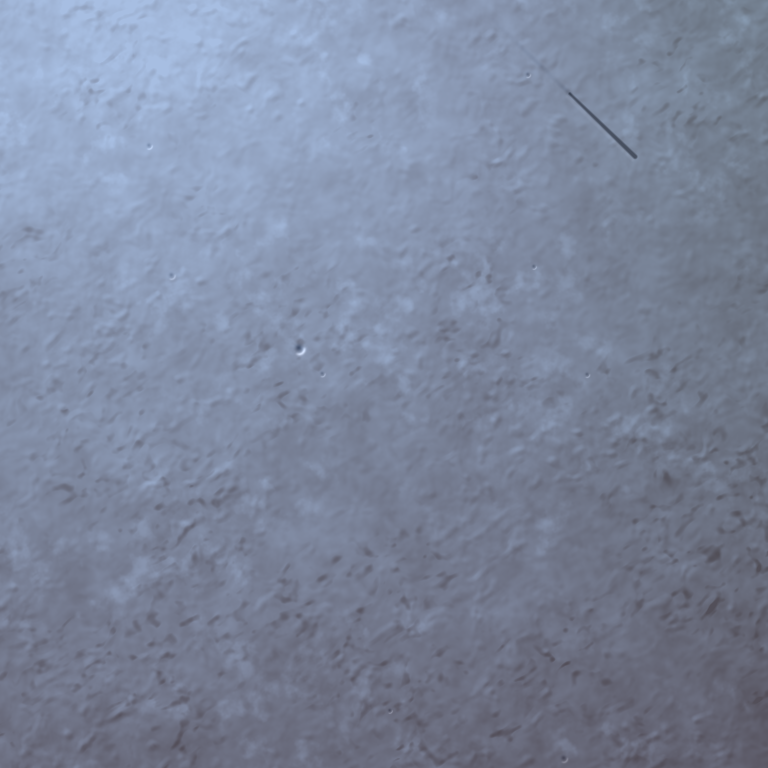
This texture is drawn by a three.js fragment shader. Its source:

```glsl
// Worn blue-grey metal sheet under soft corner light, with dents, flecks and one scratch
varying vec2 vUv;

float hash(vec2 p) {
  return fract(sin(dot(p, vec2(127.1, 311.7))) * 43758.5453);
}

float noise(vec2 p) {
  vec2 cell = floor(p);
  vec2 f = fract(p);
  f = f * f * (3.0 - 2.0 * f);
  return mix(mix(hash(cell), hash(cell + vec2(1.0, 0.0)), f.x),
             mix(hash(cell + vec2(0.0, 1.0)), hash(cell + vec2(1.0, 1.0)), f.x), f.y);
}

float fbm(vec2 p) {
  float sum = 0.0;
  float amp = 0.5;
  for (int i = 0; i < 4; i++) {
    sum += amp * noise(p);
    p = mat2(0.8, 0.6, -0.6, 0.8) * p * 2.03 + 17.3;
    amp *= 0.5;
  }
  return sum / 0.9375;
}

// Coordinates turned so that x runs along the up-right grain, bent to break up rows
vec2 alongGrain(vec2 p) {
  vec2 bend = vec2(noise(p * 31.0), noise(p * 31.0 + 64.0)) - 0.5;
  return mat2(0.82, -0.57, 0.57, 0.82) * (p + 0.012 * bend);
}

// Shallow dents, slightly stretched along the grain
float surfaceHeight(vec2 p) {
  vec2 q = alongGrain(p) * vec2(60.0, 86.0);
  float dents = smoothstep(0.5, 1.0, 0.7 * noise(q + 40.0) + 0.3 * noise(q * 1.9 + 7.0));
  return 0.6 * fbm(p * 52.0) - 0.8 * dents;
}

// Distance to the segment a-b in x, position along it in y
vec2 segment(vec2 p, vec2 a, vec2 b) {
  vec2 ab = b - a;
  float t = clamp(dot(p - a, ab) / dot(ab, ab), 0.0, 1.0);
  return vec2(length(p - a - ab * t), t);
}

// Small round pits: shadow at the upper left, glint at the lower right
float pits(vec2 p) {
  float shade = 0.0;
  for (int i = 0; i < 9; i++) {
    float id = float(i);
    vec2 center = vec2(hash(vec2(id, 3.0)), hash(vec2(id, 8.0)));
    float size = mix(0.004, 0.006, hash(vec2(id, 5.0)));
    float depth = 0.13;
    if (i == 0) {
      center = vec2(0.39, 0.545);
      size = 0.0085;
      depth = 0.28;
    }
    vec2 q = (p - center) / size;
    vec2 shadow = q - vec2(-0.1, 0.25);
    float crescent = exp(-14.0 * pow(length(q) - 0.7, 2.0)) * smoothstep(-0.1, 0.7, dot(q, vec2(0.6, -0.8)));
    shade += depth * (crescent - 0.9 * exp(-4.0 * dot(shadow, shadow)));
  }
  return shade;
}

void main() {
  vec2 p = vUv;

  // Light falling off from the upper left
  float d = length(p - vec2(0.15, 1.05));
  float tone = 1.21 - 1.3 * d + 0.23 * d * d;

  // Cloudy wear, from broad stains to fine grain
  tone += 0.20 * (fbm(p * 7.0 + 5.0) - 0.5);
  tone += 0.28 * (fbm(p * 30.0 + 31.0) - 0.5);
  tone += 0.12 * (noise(alongGrain(p) * vec2(105.0, 140.0)) - 0.5);

  // Relief lit from the lower right, stronger in patches
  vec2 offset = vec2(-0.0018, 0.0026);
  float patches = smoothstep(0.35, 0.7, fbm(p * 9.0 + 71.0));
  float relief = surfaceHeight(p + offset) - surfaceHeight(p - offset);
  tone += relief * mix(0.10, 0.32, patches);

  // Small soft flecks gather towards the bottom, pale scuffs lie anywhere
  vec2 grain = alongGrain(p);
  float speck = 0.65 * noise(grain * vec2(72.0, 115.0) + 9.0) + 0.35 * noise(grain * vec2(130.0, 170.0));
  float fleckArea = smoothstep(0.42, 0.68, fbm(p * 8.0 + 53.0) + 0.14 * (0.5 - p.y));
  tone -= 0.36 * smoothstep(0.56, 0.95, speck) * fleckArea;
  float scuff = smoothstep(0.52, 0.85, fbm(p * 38.0 + 90.0));
  tone += 0.24 * scuff * smoothstep(0.4, 0.65, fbm(p * 8.0 + 13.0));

  // Grey-blue ramp, greener at the upper right and warmer at the bottom
  vec3 color = mix(vec3(0.39, 0.40, 0.46), vec3(0.62, 0.70, 0.83), clamp(tone, -0.3, 1.15));
  color += vec3(-0.008, 0.010, -0.008) * smoothstep(0.6, 1.0, p.x) * p.y;
  color += vec3(0.005, -0.002, 0.0) * smoothstep(0.5, 0.0, p.y);

  color += pits(p);

  // Tapered scratch with a pale lower lip and a faint trail above it
  vec2 scratch = segment(p, vec2(0.742, 0.878), vec2(0.827, 0.796));
  float halfWidth = mix(0.0010, 0.0022, scratch.y);
  float groove = 1.0 - smoothstep(halfWidth - 0.001, halfWidth + 0.0022, scratch.x);
  vec2 lip = segment(p + vec2(0.003, 0.004), vec2(0.742, 0.878), vec2(0.827, 0.796));
  color += 0.03 * (1.0 - smoothstep(0.0, 0.004, lip.x));
  color = mix(color, vec3(0.24, 0.27, 0.33), 0.85 * groove);
  vec2 trail = segment(p, vec2(0.63, 0.985), vec2(0.742, 0.878));
  color -= 0.08 * trail.y * (1.0 - smoothstep(0.0, 0.005, trail.x)) * noise(p * 60.0);

  gl_FragColor = vec4(color, 1.0);
}
```
